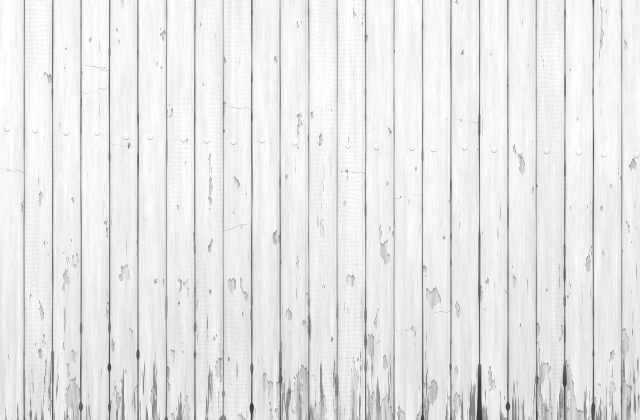
Give the GLSL for this texture, as a Shadertoy shader.

```glsl
#define PLANKS 22.49        // boards across the canvas
#define OFFSET 0.151        // phase of the first seam
#define SEAM_HALF 0.0013    // half width of a seam, in canvas heights
#define PAINT_TOP 0.972
#define PAINT_LOW 0.915
#define SEAM_TONE 0.24
#define WOOD_TONE 0.60
#define GRAIN 0.085
#define NAIL_RADIUS 0.0058

float hash(vec2 p) {
    vec3 q = fract(p.xyx * vec3(0.1031, 0.1030, 0.0973));
    q += dot(q, q.yzx + 33.33);
    return fract((q.x + q.y) * q.z);
}

float noise(vec2 p) {
    vec2 i = floor(p), f = fract(p);
    f = f * f * (3.0 - 2.0 * f);
    return mix(mix(hash(i), hash(i + vec2(1, 0)), f.x),
               mix(hash(i + vec2(0, 1)), hash(i + vec2(1, 1)), f.x), f.y);
}

float fbm(vec2 p) {
    float sum = 0.0, amp = 0.53;
    for (int i = 0; i < 4; i++) {
        sum += amp * noise(p);
        p = p * 2.03 + 17.3;
        amp *= 0.5;
    }
    return sum;
}

// Antialiased coverage of a band around zero
float band(float d, float halfWidth, float px) {
    return clamp((halfWidth - abs(d)) / px + 0.5, 0.0, 1.0);
}

// Small dark knots and thin cross cracks on one board
float blemishes(vec2 local, float id, float pitch, float px) {
    float dark = 0.0;
    for (int i = 0; i < 4; i++) {
        float k = float(i) * 7.0 + 3.0;
        vec2 center = vec2((hash(vec2(id, k)) - 0.5) * pitch * 0.7, hash(vec2(id, k + 1.0)));
        vec2 size = vec2(0.0022, 0.0045) * (0.5 + hash(vec2(id, k + 2.0)));
        float r = length((local - center) / size) + noise(local * 500.0) - 0.5;
        dark += (1.0 - smoothstep(0.4, 1.4, r)) * 0.38 * pow(hash(vec2(id, k + 3.0)), 2.0);

        float slope = (hash(vec2(id, k + 4.0)) - 0.5) * 0.6;
        float crackY = center.y + slope * local.x + 0.008 * (noise(vec2(local.x * 90.0, k)) - 0.5);
        float present = step(0.84, hash(vec2(id, k + 5.0)));
        dark += present * band(local.y - crackY, 0.0006, px) * 0.28 * noise(local * 60.0 + k);
    }
    return dark;
}

// Domed nail head lit from above
float nail(vec2 d, float px) {
    float r = length(d);
    float rim = band(r - NAIL_RADIUS, 0.0011, px);
    float disc = clamp((NAIL_RADIUS - r) / px + 0.5, 0.0, 1.0);
    return rim * (0.08 - 0.16 * d.y / NAIL_RADIUS) - disc * 0.015;
}

void mainImage(out vec4 fragColor, in vec2 fragCoord) {
    vec2 uv = fragCoord / iResolution.xy;
    vec2 p = fragCoord / iResolution.y;
    float px = 1.0 / iResolution.y;
    float pitch = iResolution.x / iResolution.y / PLANKS;

    // Board and nearest seam
    float across = uv.x * PLANKS + OFFSET;
    float id = floor(across);
    float seamId = floor(across + 0.5);
    float seamDist = (across - seamId) * pitch + 0.0012 * (noise(vec2(seamId * 7.3, p.y * 9.0)) - 0.5);
    vec2 local = vec2((across - id - 0.5) * pitch, p.y);
    vec2 q = p + vec2(id * 3.7, hash(vec2(id, 1.0)) * 20.0);
    float low = exp(-p.y * 6.5);
    float rough = hash(vec2(id, 5.0));

    // Painted wood with long grain and fine speckle
    float tone = mix(PAINT_LOW, PAINT_TOP, smoothstep(0.0, 0.75, uv.y));
    tone += 0.02 * (hash(vec2(id, 2.0)) - 0.5) - 0.012 * uv.x;
    tone += GRAIN * (fbm(q * vec2(110.0, 7.0)) - 0.5) * (1.0 + 1.3 * low);
    tone += 0.035 * (noise(q * vec2(380.0, 50.0)) - 0.5);
    float sawn = step(0.6, hash(vec2(id, 3.0))) * noise(q * vec2(40.0, 6.0));
    tone += 0.018 * sawn * sin(q.y * 600.0 + 5.0 * noise(q * 50.0));

    // Weathered streaks, dense near the ground
    float streak = fbm(q * vec2(140.0, 8.0)) + 0.16 * (noise(q * vec2(330.0, 70.0)) - 0.5);
    float limit = mix(0.80, 0.46, clamp(low * (0.6 + 0.7 * rough), 0.0, 1.0));
    tone -= 0.36 * smoothstep(0.0, 0.22, streak - limit);

    // Peeled flakes with a shaded upper lip
    float reach = 0.78 - 0.28 * exp(-p.y * 5.0) * (0.4 + 0.6 * rough) - 0.05 * uv.x * low;
    float flake = fbm(q * vec2(45.0, 14.0)) - reach;
    float lip = fbm((q + vec2(0.0, 0.006)) * vec2(45.0, 14.0)) - reach;
    float bare = smoothstep(0.0, 0.025, flake);
    tone = mix(tone, WOOD_TONE + 0.3 * noise(q * vec2(200.0, 15.0)), bare * 0.6);
    tone -= 0.12 * bare * (1.0 - smoothstep(0.0, 0.03, lip));

    // Knots, cracks and the sloping row of nails
    tone -= blemishes(local, id, pitch, px);
    vec2 nailPos = vec2((hash(vec2(id, 8.0)) - 0.5) * 0.02,
                        0.69 - 0.06 * (id + 0.5) / PLANKS + 0.012 * (hash(vec2(id, 9.0)) - 0.5));
    tone -= nail(local - nailPos, px);

    // Seams: soft bevel, faint edge line, dark gap widened by wear
    float seamHash = hash(vec2(seamId, 11.0));
    float along = noise(vec2(seamId * 5.1, p.y * 14.0));
    tone -= 0.11 * exp(-abs(seamDist) / 0.0035) * (0.6 + 0.6 * along);
    tone -= 0.09 * band(seamDist + 0.0075, 0.0008, px) * hash(vec2(seamId, 12.0));
    float gouge = smoothstep(0.66, 0.95, noise(vec2(seamId * 9.7, p.y * 32.0))) * (0.0008 + 0.005 * low);
    float depth = mix(0.3, 0.85, seamHash) * (0.6 + 0.5 * along) + 0.3 * low;
    tone = mix(tone, SEAM_TONE, band(seamDist, SEAM_HALF + gouge, px) * clamp(depth, 0.0, 1.0));

    fragColor = vec4(vec3(clamp(tone, 0.0, 1.0)), 1.0);
}
```
